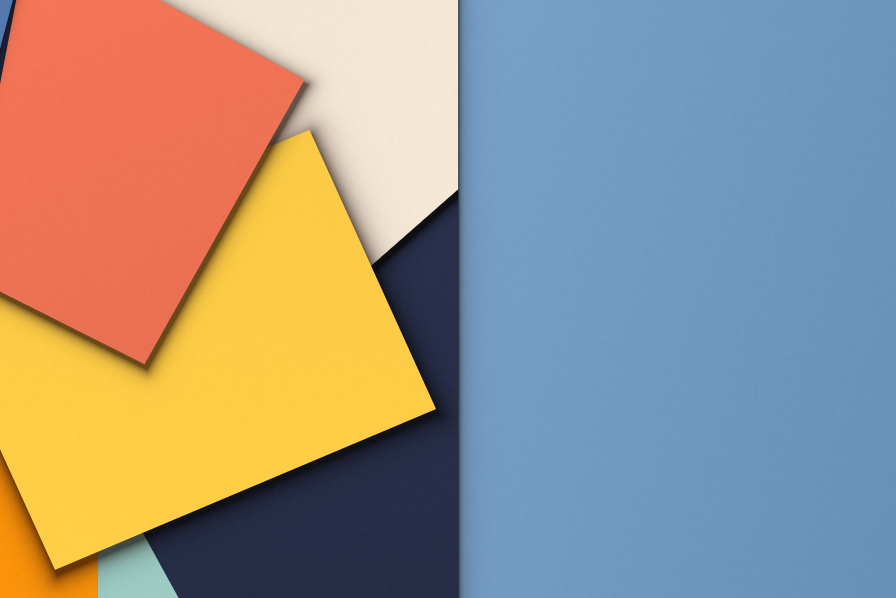
Reproduce this background procedurally as a Shadertoy shader.

```glsl
const vec3 BLUE_LIGHT = vec3(0.475, 0.635, 0.785);
const vec3 BLUE_DEEP = vec3(0.405, 0.570, 0.720);
const vec3 NAVY = vec3(0.160, 0.190, 0.300);
const vec3 CREAM = vec3(0.955, 0.905, 0.835);
const vec3 YELLOW = vec3(0.995, 0.805, 0.275);
const vec3 CORAL = vec3(0.930, 0.445, 0.330);
const vec3 ORANGE = vec3(0.990, 0.580, 0.040);
const vec3 TEAL = vec3(0.610, 0.800, 0.770);
const vec3 CORNER_BLUE = vec3(0.330, 0.470, 0.680);
const vec3 SHADOW_TINT = vec3(0.22, 0.14, 0.12);
const vec2 SHADOW_OFFSET = vec2(0.004, -0.009);
const float PANEL_EDGE = 0.767;
const float GRAIN_SCALE = 300.0;
const float GRAIN_AMOUNT = 0.012;

float hash(vec2 p) {
    vec3 q = fract(vec3(p.xyx) * 0.1031);
    q += dot(q, q.yzx + 33.33);
    return fract((q.x + q.y) * q.z);
}

float noise(vec2 p) {
    vec2 i = floor(p), f = fract(p);
    f = f * f * (3.0 - 2.0 * f);
    return mix(mix(hash(i), hash(i + vec2(1, 0)), f.x),
               mix(hash(i + vec2(0, 1)), hash(i + vec2(1, 1)), f.x), f.y);
}

// Signed distance to a convex quad with clockwise corners
float quadDistance(vec2 p, vec2 a, vec2 b, vec2 c, vec2 d) {
    vec2 corners[4] = vec2[4](a, b, c, d);
    float nearest = 1e5, side = -1e5;
    for (int i = 0; i < 4; i++) {
        vec2 edge = corners[(i + 1) % 4] - corners[i];
        vec2 w = p - corners[i];
        float t = clamp(dot(w, edge) / dot(edge, edge), 0.0, 1.0);
        nearest = min(nearest, length(w - edge * t));
        side = max(side, edge.x * w.y - edge.y * w.x);
    }
    return nearest * sign(side);
}

float yellowSheet(vec2 p) {
    return quadDistance(p, vec2(0.518, 0.783), vec2(0.730, 0.316),
                        vec2(0.092, 0.047), vec2(-0.121, 0.514));
}

float coralSheet(vec2 p) {
    return quadDistance(p, vec2(0.510, 0.867), vec2(0.242, 0.391),
                        vec2(-0.061, 0.543), vec2(0.050, 1.119));
}

float creamSheet(vec2 p) {
    return quadDistance(p, vec2(0.25, 1.3), vec2(0.9, 1.3),
                        vec2(0.9, 0.800), vec2(0.25, 0.230));
}

float tealSheet(vec2 p) {
    return quadDistance(p, vec2(0.164, 0.18), vec2(0.200, 0.18),
                        vec2(0.354, -0.1), vec2(0.164, -0.1));
}

float orangeSheet(vec2 p) {
    return quadDistance(p, vec2(-0.1, 0.4), vec2(0.164, 0.15),
                        vec2(0.164, -0.1), vec2(-0.1, -0.1));
}

float cover(float d, float pixel) {
    return clamp(0.5 - d / pixel, 0.0, 1.0);
}

vec3 shade(vec3 base, float d, float softness, float strength) {
    float shadow = strength * exp(-max(d, 0.0) / softness);
    return base * mix(vec3(1.0), SHADOW_TINT, shadow);
}

void mainImage(out vec4 fragColor, in vec2 fragCoord) {
    vec2 uv = fragCoord / iResolution.xy;
    vec2 p = uv * vec2(1.5, 1.0);
    vec2 s = p - SHADOW_OFFSET;
    float pixel = 1.0 / iResolution.y;

    // Lower sheets
    vec3 col = NAVY * (0.92 + 0.12 * p.y);
    col = shade(col, creamSheet(s), 0.008, 0.85);
    col = mix(col, CREAM * (0.98 + 0.03 * p.x), cover(creamSheet(p), pixel));
    col = mix(col, TEAL, cover(tealSheet(p), pixel));
    col = mix(col, ORANGE, cover(orangeSheet(p), pixel));

    // Yellow sheet
    col = shade(col, yellowSheet(s), 0.016, 0.75);
    vec3 yellow = YELLOW * (1.01 - 0.03 * p.y);
    col = mix(col, yellow, cover(yellowSheet(p), pixel));

    // Coral sheet
    col = shade(col, coralSheet(s), 0.010, 0.75);
    vec3 coral = CORAL * (0.97 + 0.06 * (p.y - p.x * 0.5));
    col = mix(col, coral, cover(coralSheet(p), pixel));

    // Blue corner at the upper left
    float corner = dot(p - vec2(0.0, 0.918), vec2(0.967, -0.254));
    col = shade(col, corner, 0.006, 0.6);
    col = mix(col, CORNER_BLUE, cover(corner, pixel));

    // Blue ground with the collage's cast shadow
    float panel = p.x - PANEL_EDGE;
    float fade = clamp(0.75 * panel / (1.5 - PANEL_EDGE) + 0.3 * (1.0 - p.y), 0.0, 1.0);
    vec3 ground = mix(BLUE_LIGHT, BLUE_DEEP, fade);
    ground = shade(ground, panel, 0.018, 0.28);
    ground = shade(ground, panel, 0.003, 0.75);
    col = mix(ground, col, cover(panel, pixel));

    // Paper grain
    col += GRAIN_AMOUNT * (noise(p * GRAIN_SCALE) - 0.5);
    fragColor = vec4(clamp(col, 0.0, 1.0), 1.0);
}
```
